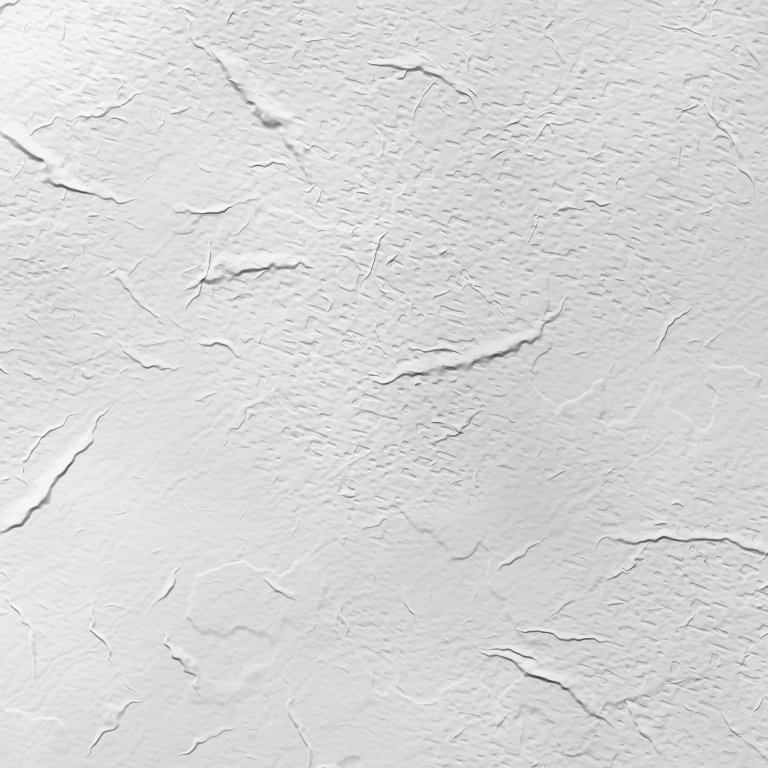
Give the GLSL for this texture, as a three.js fragment shader.

```glsl
varying vec2 vUv;

const vec2 LIGHT_DIR = vec2(-0.24, 0.97);
const float SLOPE_STEP = 0.002;

float hash(vec2 p) {
  return fract(sin(dot(p, vec2(127.1, 311.7))) * 43758.5453);
}

vec2 rotate(vec2 p, float angle) {
  float c = cos(angle), s = sin(angle);
  return vec2(c * p.x + s * p.y, c * p.y - s * p.x);
}

float noise(vec2 p) {
  vec2 i = floor(p), f = fract(p);
  f = f * f * (3.0 - 2.0 * f);
  float low = mix(hash(i), hash(i + vec2(1.0, 0.0)), f.x);
  float high = mix(hash(i + vec2(0.0, 1.0)), hash(i + vec2(1.0)), f.x);
  return mix(low, high, f.y);
}

vec2 noiseOffset(vec2 p) {
  return vec2(noise(p), noise(p + 31.0)) - 0.5;
}

float fbm(vec2 p) {
  float sum = 0.0, gain = 0.5;
  for (int i = 0; i < 4; i++) {
    sum += gain * noise(p);
    p = rotate(p, 0.6) * 2.03 + 7.3;
    gain *= 0.5;
  }
  return sum / 0.9375;
}

// Bent, tapering stroke: gentle upper flank, steep lower edge
float strokeHeight(vec2 p, float halfLength, float width, float bend) {
  float along = p.x / halfLength;
  float taper = max(1.0 - along * along, 0.0);
  float w = width * taper + 0.0001;
  float across = p.y + bend * p.x * p.x;
  float upper = 1.0 - smoothstep(0.0, w, across);
  float lower = smoothstep(-0.35 * w, 0.0, across);
  return w * upper * lower * step(0.001, taper);
}

// One optional stroke per jittered grid cell
float strokes(vec2 p, float cells, float density, float stretch, float width, float seed) {
  vec2 g = p * cells, id = floor(g);
  float height = 0.0;
  for (int y = -1; y <= 1; y++) {
    for (int x = -1; x <= 1; x++) {
      vec2 cell = id + vec2(float(x), float(y));
      vec2 key = cell + seed;
      vec2 center = cell + 0.15 + 0.7 * vec2(hash(key), hash(key + 19.7));
      float angle = (hash(key + 37.3) - 0.5) * 2.6;
      float halfLength = stretch * mix(0.4, 1.0, hash(key + 53.9));
      float bend = (hash(key + 71.1) - 0.5) * 1.4;
      float present = step(hash(key + 91.4), density);
      vec2 q = rotate(g - center, angle);
      float h = strokeHeight(q, halfLength, width * mix(0.4, 1.0, hash(key + 5.2)), bend);
      height = max(height, h * present);
    }
  }
  return height / cells;
}

float roughness(vec2 p) {
  float band = exp(-12.0 * pow(rotate(p - vec2(0.56, 0.55), -0.7).y, 2.0));
  return smoothstep(0.3, 0.75, fbm(p * 4.0 + 3.1) + 0.2 * band - 0.05);
}

float plasterHeight(vec2 p, float rough) {
  vec2 warp = noiseOffset(p * 9.0);
  vec2 bent = p + 0.035 * warp + 0.016 * noiseOffset(p * 38.0 + 8.0) + 0.006 * noiseOffset(p * 110.0);

  // Thick ridges, broken cracks and crumbs
  float lumps = 0.35 + 1.1 * noise(p * 48.0);
  float broken = smoothstep(0.25, 0.6, noise(p * 17.0 + 61.0));
  float height = 0.95 * lumps * strokes(bent, 4.0, 0.55, 0.65, 0.14, 11.0);
  height += 1.1 * lumps * broken * strokes(bent, 10.0, 0.5, 0.8, 0.12, 67.0);
  height += 0.9 * lumps * (0.25 + rough) * strokes(bent, 30.0, 0.3, 0.5, 0.24, 143.0);

  // Broken edges of overlapping coats
  float coat = smoothstep(0.5, 0.525, fbm(bent * 5.0 + 12.0));
  height += 0.005 * coat * smoothstep(0.4, 0.7, noise(p * 7.0 + 5.0));

  // Pitted grain and trowel drag
  vec2 grainUv = rotate(p + 0.012 * warp, -0.3);
  float grain = noise(grainUv * vec2(130.0, 215.0));
  float pits = smoothstep(0.66, 0.84, noise(grainUv * vec2(85.0, 150.0) + 23.0));
  height += mix(0.0012, 0.0033, rough) * grain - 0.0042 * rough * pits;
  height += 0.0014 * noise(rotate(bent, 0.65) * vec2(14.0, 140.0));
  return height;
}

// Soft highlights, stronger shadows
float relief(float slope) {
  float lit = max(slope, 0.0), shaded = max(-slope, 0.0);
  return 0.085 * lit / (1.0 + 0.6 * lit) - 0.14 * shaded / (1.0 + 0.12 * shaded);
}

void main() {
  vec2 p = vUv;
  float rough = roughness(p);
  float rise = plasterHeight(p, rough) - plasterHeight(p + LIGHT_DIR * SLOPE_STEP, rough);
  float wash = 0.04 * (p.y - 0.5) - 0.07 * (p.x - 0.5) + 0.13 * (fbm(p * 3.0 + 40.0) - 0.5);
  float tone = clamp(0.862 + wash + relief(rise / SLOPE_STEP), 0.2, 0.96);
  vec3 warmShadow = vec3(0.0, 0.002, 0.012) * smoothstep(0.84, 0.5, tone);
  gl_FragColor = vec4(vec3(tone) - warmShadow, 1.0);
}
```
